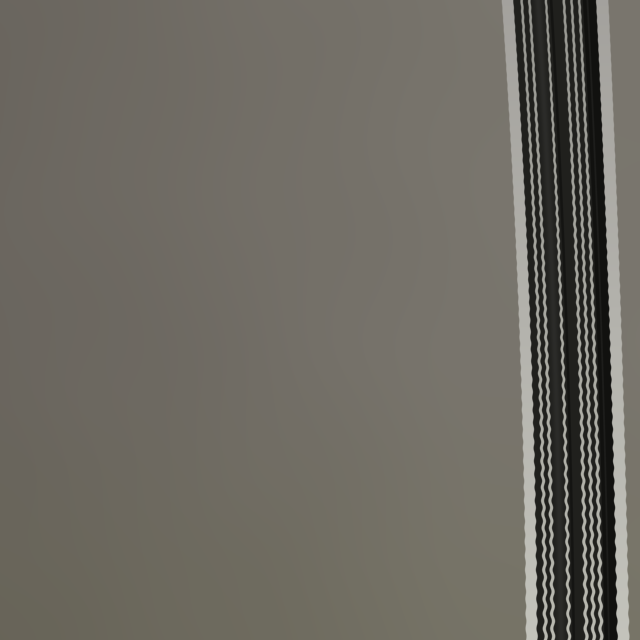
Write a three.js fragment shader that draws this background.

```glsl
// Draws a plain warm grey wall crossed by a curved, ribbed dark strip with pale borders.
varying vec2 vUv;

const float SOFT = 0.0013; // edge softness in canvas units

const vec3 WALL_LEFT = vec3(0.412, 0.394, 0.367);
const vec3 WALL_RIGHT = vec3(0.475, 0.460, 0.428);
const vec3 OLIVE_TINT = vec3(-0.008, -0.004, -0.022);
const vec3 BORDER_TOP = vec3(0.640, 0.632, 0.615);
const vec3 BORDER_BOTTOM = vec3(0.765, 0.765, 0.735);
const vec3 RUBBER = vec3(0.125, 0.125, 0.115);
const vec3 GROOVE = vec3(0.045, 0.045, 0.038);
const vec3 RIB_TOP = vec3(0.620, 0.620, 0.595);
const vec3 RIB_BOTTOM = vec3(0.760, 0.760, 0.725);

vec2 hashGradient(vec2 cell) {
  float angle = 6.2832 * fract(sin(dot(cell, vec2(127.1, 311.7))) * 4375.85);
  return vec2(cos(angle), sin(angle));
}

float gradientNoise(vec2 p) {
  vec2 i = floor(p);
  vec2 f = p - i;
  vec2 u = f * f * f * (f * (f * 6.0 - 15.0) + 10.0);
  float a = dot(hashGradient(i), f);
  float b = dot(hashGradient(i + vec2(1.0, 0.0)), f - vec2(1.0, 0.0));
  float c = dot(hashGradient(i + vec2(0.0, 1.0)), f - vec2(0.0, 1.0));
  float d = dot(hashGradient(i + vec2(1.0, 1.0)), f - vec2(1.0, 1.0));
  return mix(mix(a, b, u.x), mix(c, d, u.x), u.y);
}

// Horizontal position of a curved edge, falling from the top
float curvedEdge(float start, float slope, float bend, float fall) {
  return start + slope * fall + bend * fall * fall;
}

// Soft coverage of the span between two positions
float span(float x, float from, float to, float soft) {
  return smoothstep(from - soft, from + soft, x)
       * (1.0 - smoothstep(to - soft, to + soft, x));
}

// Evenly spaced thin ribs
float ribGroup(float s, float first, float spacing, int count, float halfWidth, float soft) {
  float cover = 0.0;
  for (int i = 0; i < 3; i++) {
    if (i >= count) break;
    float center = first + spacing * float(i);
    cover = max(cover, span(s, center - halfWidth, center + halfWidth, soft));
  }
  return cover;
}

vec3 wallColor(vec2 uv) {
  vec3 color = mix(WALL_LEFT, WALL_RIGHT, smoothstep(-0.15, 1.0, uv.x + 0.08 * uv.y));
  color += OLIVE_TINT * smoothstep(0.5, 0.0, uv.y);
  return color + 0.008 * gradientNoise(uv * 4.0 + 3.7);
}

vec3 stripColor(float s, float fall, float wave, float soft) {
  // Dark body with a faint sheen and black grooves
  float sheen = exp(-pow((s - 0.34) / 0.035, 2.0));
  vec3 color = RUBBER + 0.045 * sheen;
  color = mix(color, GROOVE, 0.75 * span(s, 0.76, 0.90, soft));
  color += 0.05 * span(s, 0.795, 0.812, soft);
  color = mix(color, GROOVE, 0.6 * span(s, 0.45, 0.475, soft));

  // Pale ribs, rippled more strongly toward the bottom
  float rippled = s + wave;
  float halfWidth = mix(0.012, 0.016, fall);
  float ribs = ribGroup(rippled, 0.187, 0.072, 2, halfWidth, soft);
  ribs = max(ribs, ribGroup(rippled, 0.415, 0.0, 1, halfWidth * 0.9, soft));
  ribs = max(ribs, ribGroup(rippled, 0.583, 0.072, 3, halfWidth, soft));
  color = mix(color, mix(RIB_TOP, RIB_BOTTOM, fall), ribs * 0.95);

  // Pale borders on both sides
  float borders = 1.0 - span(s + wave * 0.7, 0.108, 0.885, soft);
  return mix(color, mix(BORDER_TOP, BORDER_BOTTOM, fall), borders);
}

void main() {
  float fall = 1.0 - vUv.y;
  float left = curvedEdge(0.784, 0.070, -0.032, fall);
  float right = curvedEdge(0.9505, 0.047, -0.0145, fall);
  float width = right - left;
  float s = (vUv.x - left) / width;

  // Ripple lengthens and deepens along the strip
  float phase = 6.2832 * (68.0 * fall - 13.0 * fall * fall);
  float wave = sin(phase) * mix(0.002, 0.009, fall);

  float cover = span(vUv.x + wave * width * 0.5, left, right, SOFT);
  vec3 strip = stripColor(s, fall, wave, SOFT / width);
  gl_FragColor = vec4(mix(wallColor(vUv), strip, cover), 1.0);
}
```
